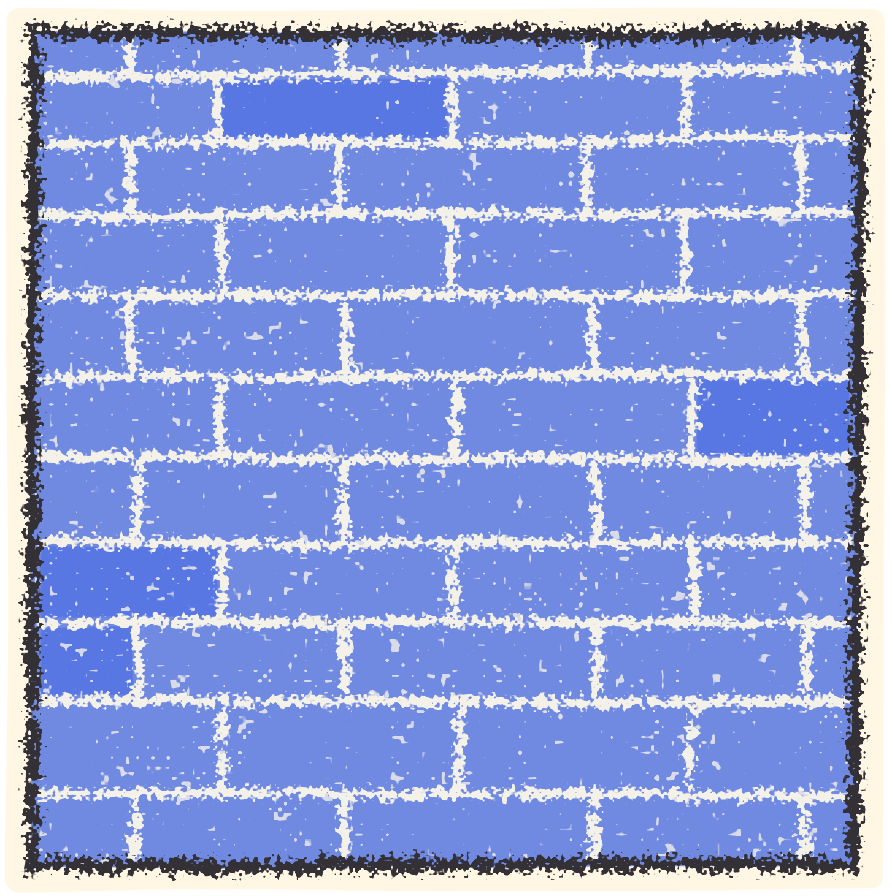
This pattern is drawn by a WebGL 2 fragment shader. Its source:

```glsl
#version 300 es
precision highp float;
// A chalk-drawn brick wall in a charcoal frame on cream paper.
// Eleven courses alternate two sets of joints; distances to the lines are
// roughened by value noise to give a dry, grainy stroke.
uniform vec2 u_resolution;
out vec4 outColor;

const vec3 WHITE = vec3(1.0);
const vec3 CREAM = vec3(1.0, 0.965, 0.89);
const vec3 BRICK = vec3(0.44, 0.54, 0.885);
const vec3 ACCENT_BRICK = vec3(0.345, 0.465, 0.89);
const vec3 CHALK = vec3(0.955, 0.945, 0.915);
const vec3 CHARCOAL = vec3(0.2, 0.19, 0.21);

// Heights of the bed joints, and joint positions for even and odd courses.
const int BEDS = 10;
const float BED_HEIGHT[BEDS] = float[BEDS](0.115, 0.218, 0.305, 0.394, 0.488,
                                           0.580, 0.670, 0.760, 0.842, 0.920);
const vec4 EVEN_JOINTS = vec4(0.146, 0.378, 0.659, 0.895);
const vec4 ODD_JOINTS = vec4(0.243, 0.506, 0.769, 2.0);

float hash(vec2 p) {
    return fract(sin(dot(p, vec2(127.1, 311.7))) * 43758.5453);
}

float noise(vec2 p) {
    vec2 cell = floor(p);
    vec2 f = fract(p);
    f = f * f * (3.0 - 2.0 * f);
    float low = mix(hash(cell), hash(cell + vec2(1.0, 0.0)), f.x);
    float high = mix(hash(cell + vec2(0.0, 1.0)), hash(cell + vec2(1.0)), f.x);
    return mix(low, high, f.y);
}

float wobble(float t, float seed, float amount) {
    return (noise(vec2(t, seed * 7.3)) - 0.5) * amount;
}

// Coverage of a grainy stroke at distance d from its centre line.
float stroke(vec2 p, float d, float halfWidth, float roughness) {
    float grain = 0.6 * noise(p * 330.0) + 0.4 * noise(p * 150.0 + 9.0);
    return smoothstep(-0.0016, 0.0016, halfWidth - d + (grain - 0.5) * roughness);
}

// Sparse flecks, gathered by a coarser noise.
float flecks(vec2 p) {
    float n = 0.75 * noise(p * 175.0 + 31.0) + 0.25 * noise(p * 45.0);
    return smoothstep(0.78, 0.85, n);
}

float roundedBox(vec2 p, vec2 halfSize, float radius) {
    vec2 q = abs(p) - halfSize + radius;
    return length(max(q, 0.0)) + min(max(q.x, q.y), 0.0) - radius;
}

// Signed distance to the slightly leaning frame.
float frameDistance(vec2 p) {
    float left = 0.037 + wobble(p.y * 7.0, 1.0, 0.004);
    float right = 0.957 + 0.007 * p.y + wobble(p.y * 7.0, 2.0, 0.004);
    float bottom = 0.034 + wobble(p.x * 7.0, 3.0, 0.004);
    float top = 0.962 + wobble(p.x * 7.0, 4.0, 0.004);
    return max(max(left - p.x, p.x - right), max(bottom - p.y, p.y - top));
}

// Returns distance to the nearest bed joint and the course index.
vec2 findCourse(vec2 p) {
    vec2 result = vec2(1.0, 0.0);
    for (int i = 0; i < BEDS; i++) {
        float t = float(i) / float(BEDS - 1);
        float tilt = (p.x - 0.5) * (0.015 * t * t - 0.004);
        float d = p.y - BED_HEIGHT[i] - tilt - wobble(p.x * 6.0, float(i), 0.006);
        result = vec2(min(result.x, abs(d)), result.y + step(0.0, d));
    }
    return result;
}

// Returns distance to the nearest upright joint and the brick index.
vec2 findBrick(vec2 p, float course) {
    vec4 joints = mod(course, 2.0) < 0.5 ? EVEN_JOINTS : ODD_JOINTS;
    vec2 result = vec2(1.0, 0.0);
    for (int i = 0; i < 4; i++) {
        float shift = 0.010 * (1.0 - p.y) + (hash(vec2(course, float(i))) - 0.5) * 0.006;
        float d = p.x - joints[i] - shift - wobble(p.y * 14.0, float(i) + course, 0.006);
        result = vec2(min(result.x, abs(d)), result.y + step(0.0, d));
    }
    return result;
}

// One where (course, brick) equals the given pair.
float isBrick(vec2 id, vec2 wanted) {
    return 1.0 - step(0.5, distance(id, wanted));
}

void main() {
    vec2 p = gl_FragCoord.xy / u_resolution;
    float frame = frameDistance(p);
    vec2 course = findCourse(p);
    vec2 brick = findBrick(p, course.y);

    // Bricks, four of them in a deeper blue.
    vec2 id = vec2(course.y, brick.y);
    float accent = isBrick(id, vec2(9.0, 1.0)) + isBrick(id, vec2(5.0, 3.0))
                 + isBrick(id, vec2(3.0, 0.0)) + isBrick(id, vec2(2.0, 0.0));
    accent *= smoothstep(0.004, 0.007, min(min(course.x, brick.x), -frame - 0.004));
    vec3 wall = mix(BRICK, ACCENT_BRICK, accent);

    // Chalk mortar and flecks.
    float mortar = max(stroke(p, course.x, 0.0050, 0.020), stroke(p, brick.x, 0.0052, 0.022));
    mortar *= smoothstep(0.003, 0.007, -frame);
    wall = mix(wall, CHALK, max(mortar, 0.8 * flecks(p)));

    // Paper, wall and charcoal frame.
    float edge = roundedBox(p - vec2(0.5, 0.4985), vec2(0.492), 0.014)
               + wobble(p.x * 4.0 + p.y * 3.0, 5.0, 0.006);
    vec3 color = mix(CREAM, WHITE, smoothstep(-0.001, 0.001, edge));
    color = mix(color, wall, smoothstep(0.003, 0.001, frame));
    color = mix(color, CHARCOAL, stroke(p + 3.0, abs(frame), 0.0078, 0.026));
    outColor = vec4(color, 1.0);
}
```
